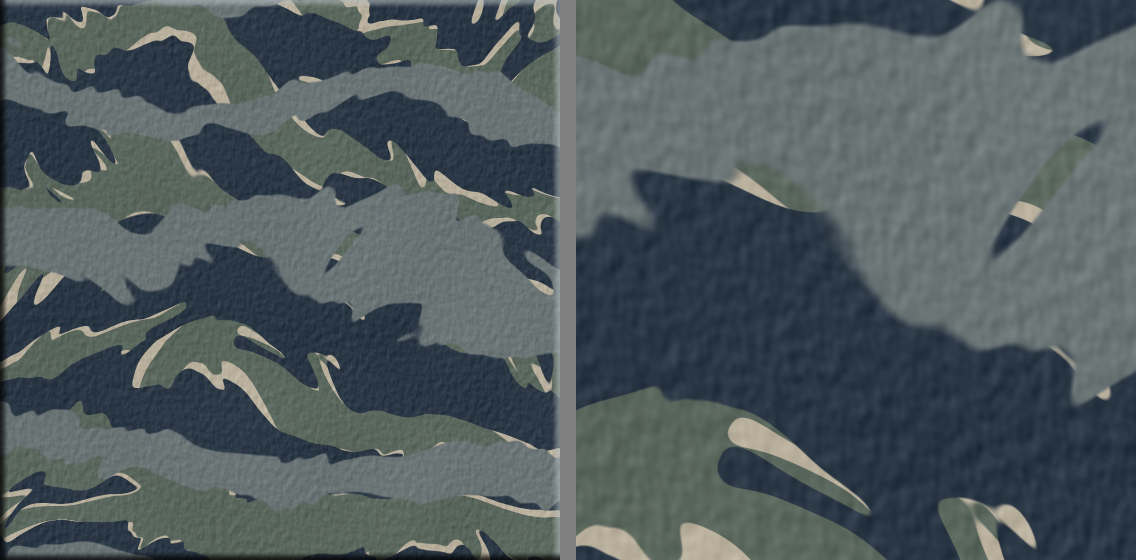
Left: the whole. Right: its middle third, enlarged.
Reproduce this pattern procedurally as a WebGL 1 fragment shader.

```glsl
precision highp float;
// Tiger-stripe camouflage on pebbled cloth: warped triangle-wave bands give
// the grey and navy shapes, slanted noise frays their edges, a shifted copy of
// the navy field leaves pale slivers, and embossed noise adds the weave.
uniform vec2 u_resolution;

// Dyes
const vec3 GREEN = vec3(0.355, 0.405, 0.365);
const vec3 GREY  = vec3(0.415, 0.455, 0.460);
const vec3 NAVY  = vec3(0.165, 0.215, 0.270);
const vec3 SAND  = vec3(0.720, 0.685, 0.610);
const vec3 RIM   = vec3(0.720, 0.750, 0.760);

// Shapes
const float GREY_BANDS  = 3.4;    // bands per canvas height
const float GREY_SHARE  = 0.30;   // covered part of each band period
const float NAVY_BANDS  = 4.2;
const float NAVY_BIAS   = 0.10;   // raises the navy share
const float FRAY_NAVY   = 1.25;
const float FRAY_GREY   = 0.20;
const float SAND_SHIFT  = 0.030;  // reach of the pale slivers
const float SOFTNESS    = 0.02;   // edge blur in field units

// Cloth
const vec2  PEBBLES     = vec2(95.0, 70.0);
const vec2  LIGHT_STEP  = vec2(-0.003, 0.004);
const float EMBOSS      = 0.055;
const float MOTTLE      = 0.012;
const float BEVEL       = 0.016;

vec2 hash22(vec2 p) {
  vec3 q = fract(p.xyx * vec3(0.1031, 0.1030, 0.0973));
  q += dot(q, q.yzx + 33.33);
  return fract((q.xx + q.yz) * q.zy) * 2.0 - 1.0;
}

// Gradient noise, roughly -1 to 1 and symmetric about zero
float noise(vec2 p) {
  vec2 i = floor(p), f = p - i;
  vec2 u = f * f * f * (f * (f * 6.0 - 15.0) + 10.0);
  float a = dot(hash22(i), f);
  float b = dot(hash22(i + vec2(1.0, 0.0)), f - vec2(1.0, 0.0));
  float c = dot(hash22(i + vec2(0.0, 1.0)), f - vec2(0.0, 1.0));
  float d = dot(hash22(i + 1.0), f - 1.0);
  return 2.0 * mix(mix(a, b, u.x), mix(c, d, u.x), u.y);
}

vec2 noise2(vec2 p) {
  return vec2(noise(p + 17.3), noise(p + 61.7));
}

// Triangle wave: 0 at whole phases, 1 halfway between
float triangle(float phase) {
  return 2.0 * abs(fract(phase + 0.5) - 0.5);
}

vec2 warp(vec2 p) {
  return p + 0.050 * noise2(p * 3.0) + 0.016 * noise2(p * 9.0 + 5.0);
}

// Slanted strokes that rise in some regions, fall in others, fade between
float fray(vec2 p) {
  float region = noise(p * 2.6 + 40.0);
  float rising  = noise(vec2(p.x + p.y, p.y - p.x) * vec2(7.0, 23.0));
  float falling = noise(vec2(p.x - p.y, p.y + p.x) * vec2(7.0, 23.0) + 90.0);
  return rising * smoothstep(0.0, 0.4, region)
       + falling * smoothstep(0.0, 0.4, -region);
}

// Positive inside the navy stripes
float navyField(vec2 p) {
  vec2 q = warp(p);
  float phase = NAVY_BANDS * q.y + 0.6 * q.x
              + 0.65 * noise(q * vec2(1.6, 3.0) + 8.0);
  return 1.0 - 2.0 * triangle(phase) + 0.7 * noise(q * vec2(3.0, 7.0) + 23.0)
       + FRAY_NAVY * fray(q) + NAVY_BIAS;
}

// Positive inside the broad grey bands
float greyField(vec2 p) {
  vec2 q = warp(p + 0.3) - 0.3;
  float phase = GREY_BANDS * (q.y - 0.8) + 0.45 * (q.x - 0.5)
              + 0.40 * noise(q * vec2(1.8, 2.4) + 31.0);
  return GREY_SHARE - triangle(phase) + 0.16 * noise(q * vec2(4.0, 9.0) + 52.0)
       + FRAY_GREY * fray(q + 0.7);
}

float inside(float field) {
  return smoothstep(-SOFTNESS, SOFTNESS, field);
}

vec3 camouflage(vec2 p) {
  vec2 shift = SAND_SHIFT * noise2(p * 5.0 + 70.0);
  vec3 color = mix(GREEN, SAND, inside(navyField(p + shift)));
  color = mix(color, NAVY, inside(navyField(p)));
  return mix(color, GREY, inside(greyField(p)));
}

float clothHeight(vec2 p) {
  return 0.65 * noise(p * PEBBLES) + 0.35 * noise(p * PEBBLES * 2.1 + 12.0);
}

void main() {
  // Average four samples per pixel for smooth edges
  vec3 color = vec3(0.0);
  for (int i = 0; i < 4; i++) {
    float k = float(i);
    vec2 jitter = vec2(mod(k, 2.0), floor(k / 2.0)) * 0.5 - 0.25;
    color += 0.25 * camouflage((gl_FragCoord.xy + jitter) / u_resolution);
  }

  // Embossed weave and faint mottling
  vec2 p = gl_FragCoord.xy / u_resolution;
  color += EMBOSS * (clothHeight(p) - clothHeight(p + LIGHT_STEP));
  color += MOTTLE * noise(p * 6.0 + 3.0);

  // Bevel: lit along top and right, shaded along left and bottom
  vec2 lit = 1.0 - smoothstep(0.0, BEVEL, 1.0 - p);
  vec2 shaded = 1.0 - smoothstep(0.0, BEVEL, p);
  color = mix(color, RIM, 0.55 * max(lit.x, lit.y));
  color *= 1.0 - 0.75 * max(shaded.x, shaded.y);
  gl_FragColor = vec4(color, 1.0);
}
```
